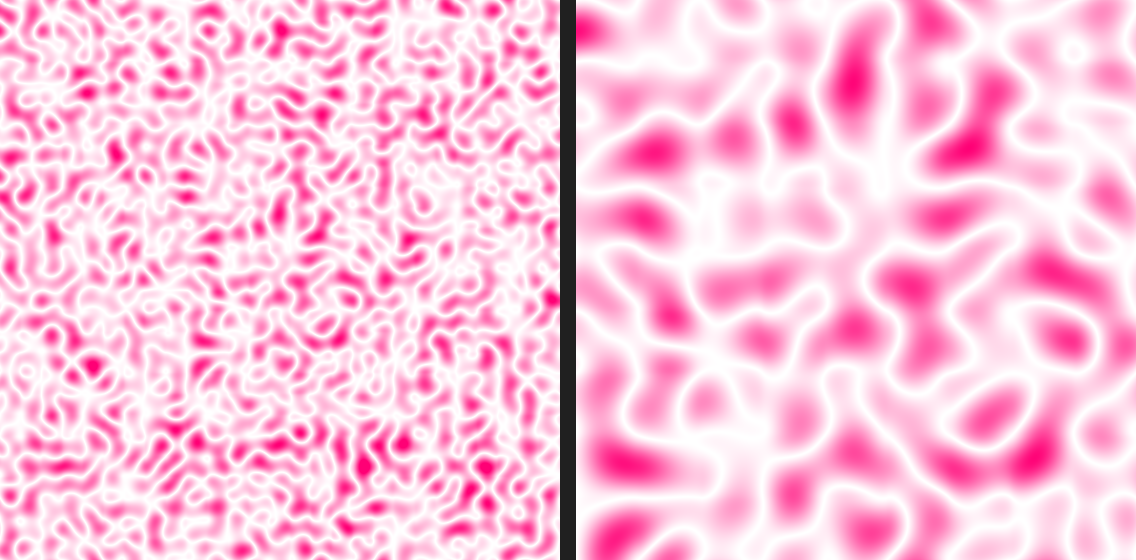
Left, the full canvas; right, a detail of the centre.
A three.js fragment shader for this texture:

```glsl
varying vec2 vUv;

const float CELLS = 27.0;          // noise cells across the canvas
const float VEIN_SOFTNESS = 0.008; // rounding of the crease along each vein
const float CONTRAST = 1.1;        // above 1 pales the spaces between blobs
const float STRENGTH = 2.1;        // pigment gain
const vec3 VEIN_WHITE = vec3(1.0, 1.0, 1.0);
const vec3 BLOB_PINK = vec3(1.0, 0.0, 0.46);

// Random gradient of varying length, components in -1..1
vec2 randomGradient(vec2 cell) {
  vec3 p = fract(cell.xyx * vec3(0.1031, 0.1030, 0.0973));
  p += dot(p, p.yzx + 33.33);
  return 2.0 * fract((p.xx + p.yz) * p.zy) - 1.0;
}

float cornerSlope(vec2 cell, vec2 local, vec2 corner) {
  return dot(randomGradient(cell + corner), local - corner);
}

// Signed gradient noise, zero at every lattice point
float gradientNoise(vec2 p) {
  vec2 cell = floor(p);
  vec2 local = fract(p);
  vec2 blend = local * local * (3.0 - 2.0 * local);
  float lower = mix(cornerSlope(cell, local, vec2(0.0, 0.0)),
                    cornerSlope(cell, local, vec2(1.0, 0.0)), blend.x);
  float upper = mix(cornerSlope(cell, local, vec2(0.0, 1.0)),
                    cornerSlope(cell, local, vec2(1.0, 1.0)), blend.x);
  return mix(lower, upper, blend.y);
}

// Absolute value with a rounded crease at zero
float softAbs(float x, float softness) {
  return max(sqrt(x * x + softness * softness) - softness, 0.0);
}

void main() {
  // Zero crossings become white veins, extremes become pink blobs
  float fold = softAbs(gradientNoise(vUv * CELLS + 17.0), VEIN_SOFTNESS);
  float pigment = clamp(STRENGTH * pow(fold, CONTRAST), 0.0, 1.0);
  gl_FragColor = vec4(mix(VEIN_WHITE, BLOB_PINK, pigment), 1.0);
}
```
